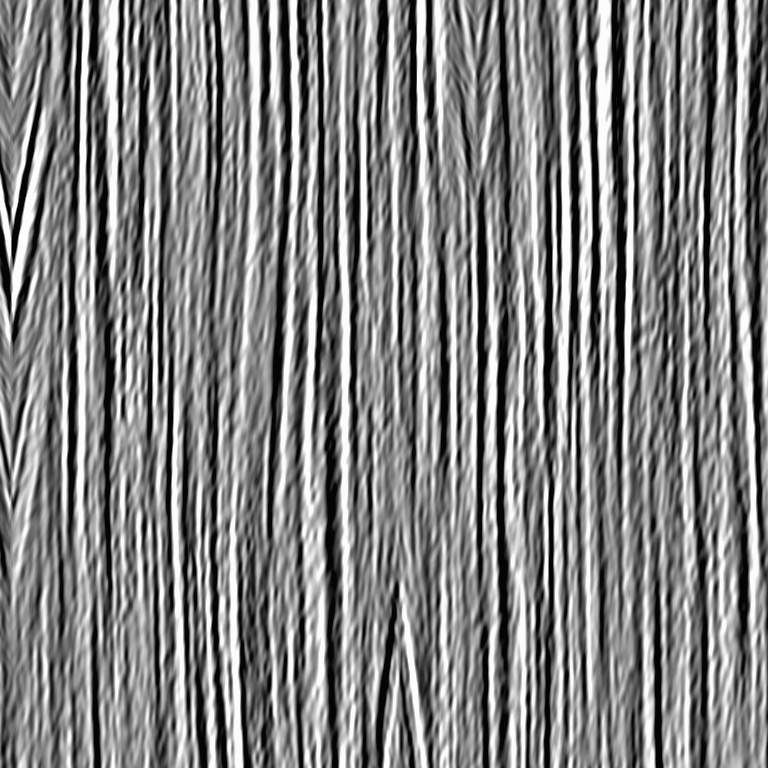
A Shadertoy shader for this texture:

```glsl
float hash(vec2 p) {
    return fract(sin(dot(p, vec2(127.1, 311.7))) * 43758.5453);
}

// One fibre column: smooth random values along y, shifted per column
float fibre(float column, float y) {
    y += 17.0 * hash(vec2(column, 3.7));
    float cell = floor(y);
    return mix(hash(vec2(column, cell)), hash(vec2(column, cell + 1.0)),
               smoothstep(0.0, 1.0, y - cell));
}

// Noise made of neighbouring fibres, so that streak ends do not line up
float streaks(vec2 p) {
    float column = floor(p.x);
    return mix(fibre(column, p.y), fibre(column + 1.0, p.y),
               smoothstep(0.0, 1.0, p.x - column));
}

// Long ridges, finer fibres and short slanted flecks
float grain(vec2 p) {
    float ridges = 1.10 * streaks(p * vec2(78.0, 2.0));
    float fibres = 0.72 * streaks(p * vec2(145.0, 5.0) + 31.0);
    float flecks = 0.30 * streaks(vec2(p.x - 0.12 * p.y, p.y) * vec2(250.0, 60.0) + 57.0);
    return ridges + fibres + flecks;
}

// Pointed arch: the grain is mirrored at an axis and runs aslant
float arch(float height, vec2 p, vec2 center, vec2 size, float slant) {
    vec2 d = (p - center) / size;
    float mask = exp(-pow(abs(d.x), 4.0) - pow(abs(d.y), 4.0));
    float side = abs(p.x - center.x) - slant * p.y;
    return mix(height, grain(vec2(side, p.y) + center * 5.0), mask);
}

float woodHeight(vec2 p) {
    // Slow sideways drift of the fibres
    vec2 bent = p;
    bent.x += 0.024 * streaks(p * vec2(6.0, 1.8) + 11.0);
    bent.x += 0.003 * streaks(p * vec2(18.0, 8.0) + 23.0);

    float height = grain(bent);
    height = arch(height, p, vec2(0.015, 0.62), vec2(0.050, 0.45), 0.18);
    height = arch(height, p, vec2(0.520, 0.12), vec2(0.035, 0.22), -0.12);
    height = arch(height, p, vec2(0.620, 0.92), vec2(0.035, 0.18), 0.15);
    return height;
}

void mainImage(out vec4 fragColor, in vec2 fragCoord) {
    vec2 uv = fragCoord / iResolution.y;

    // Emboss: height difference across the grain
    vec2 lightStep = vec2(0.0028, -0.0010);
    float relief = woodHeight(uv + lightStep) - woodHeight(uv - lightStep);

    // Calm and strong patches
    float contrast = mix(0.95, 1.75, streaks(uv * vec2(18.0, 3.0) + 83.0));
    float gray = clamp(0.51 + relief * contrast, 0.015, 0.99);

    fragColor = vec4(vec3(gray), 1.0);
}
```
